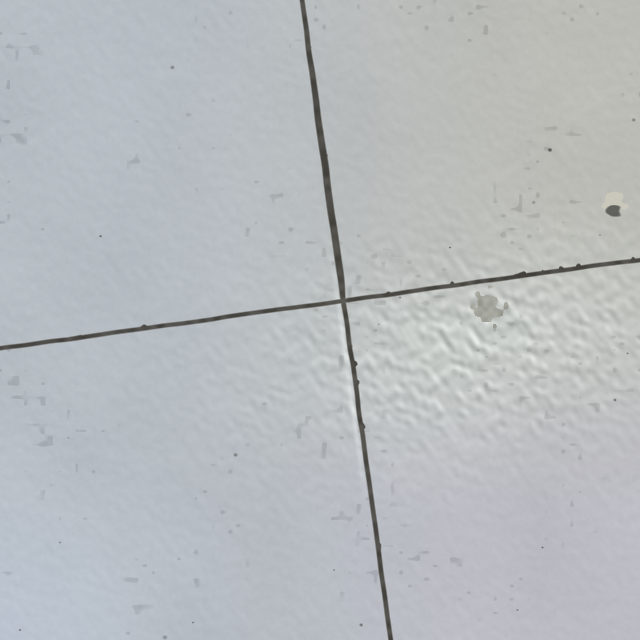
Write a three.js fragment shader that draws this texture.

```glsl
varying vec2 vUv;

const vec2 CROSSING = vec2(0.537, 0.530);
const float TILT = 0.138;
const float TILE_SIZE = 0.75;
const float JOINT_HALF_WIDTH = 0.0036;
const float JOINT_SWELL = 0.0018;
const float EDGE_SOFTNESS = 0.0016;
const vec2 GLARE_CENTRE = vec2(0.74, 0.455);
const vec2 GLARE_RADII = vec2(0.27, 0.13);
const float GRAIN_SCALE = 105.0;
const int SPECK_COUNT = 20;
const vec2 PALE_CHIP = vec2(0.961, 0.686);
const vec2 DULL_CHIP = vec2(0.764, 0.521);

const vec3 COOL_TILE = vec3(0.712, 0.738, 0.762);
const vec3 WARM_TILE = vec3(0.742, 0.745, 0.722);
const vec3 LILAC_TILE = vec3(0.735, 0.735, 0.768);
const vec3 SKY_SHEEN = vec3(0.76, 0.80, 0.86);
const vec3 GLARE = vec3(0.79, 0.81, 0.795);
const vec3 JOINT_DARK = vec3(0.27, 0.26, 0.24);
const vec3 DIRT = vec3(0.31, 0.31, 0.30);
const vec3 CHIP_DULL = vec3(0.60, 0.60, 0.56);
const vec3 CHIP_PALE = vec3(0.80, 0.79, 0.73);

float hash(vec2 p) {
  return fract(sin(dot(p, vec2(12.9898, 78.233))) * 43758.5453);
}

float noise(vec2 p) {
  vec2 i = floor(p), f = fract(p);
  f = f * f * (3.0 - 2.0 * f);
  return mix(mix(hash(i), hash(i + vec2(1.0, 0.0)), f.x),
             mix(hash(i + vec2(0.0, 1.0)), hash(i + 1.0), f.x), f.y);
}

float fbm(vec2 p) {
  float sum = 0.0, amp = 0.5;
  for (int i = 0; i < 4; i++) {
    sum += amp * noise(p);
    p = p * 2.03 + 17.0;
    amp *= 0.5;
  }
  return sum;
}

mat2 rotation(float a) {
  return mat2(cos(a), -sin(a), sin(a), cos(a));
}

// Soft blob with a ragged outline
float blob(vec2 p, float radius, float ragged) {
  float d = length(p) - radius * (1.0 + ragged * (noise(p * 110.0 + 40.0) - 0.5));
  return 1.0 - smoothstep(-EDGE_SOFTNESS, EDGE_SOFTNESS, d);
}

// Joint coverage: "across" is the distance over it, "along" the position on it
float joint(float across, float along, float halfWidth, float seed) {
  float wobble = (noise(vec2(along * 28.0, seed)) - 0.5) * 0.0016;
  float nick = smoothstep(0.86, 1.0, noise(vec2(along * 70.0, seed + 5.0))) * 0.0035;
  float d = abs(across + wobble) - halfWidth - nick * step(0.0, across);
  return 1.0 - smoothstep(-EDGE_SOFTNESS, EDGE_SOFTNESS, d);
}

void main() {
  vec2 uv = vUv;
  vec2 p = rotation(TILT) * (uv - CROSSING);
  vec2 cell = floor(p / TILE_SIZE);
  vec2 q = p - TILE_SIZE * floor(p / TILE_SIZE + 0.5);

  // Tile tint: cool left, warm upper right, lilac lower right
  vec3 rightTint = mix(LILAC_TILE, WARM_TILE, smoothstep(0.15, 0.6, uv.y));
  vec3 color = mix(COOL_TILE, rightTint, smoothstep(0.25, 0.95, uv.x + 0.1 * fbm(uv * 4.0)));
  color = mix(color, SKY_SHEEN, 0.6 * smoothstep(0.4, 0.0, length(uv)));
  color += 0.008 * (hash(cell) - 0.5) + 0.035 * (fbm(uv * 7.0) - 0.47);

  // Glare and orange-peel grain
  vec2 g = (rotation(TILT) * (uv - GLARE_CENTRE)) / GLARE_RADII;
  float glare = exp(-dot(g, g)) * (0.75 + 0.5 * fbm(uv * 14.0));
  vec2 grainUv = rotation(0.6) * uv * GRAIN_SCALE * vec2(1.0, 0.75);
  float relief = noise(grainUv) - noise(grainUv + vec2(0.55, 0.4));
  color = mix(color, GLARE, clamp(0.8 * glare, 0.0, 1.0));
  color += relief * (0.018 + 0.17 * glare);
  color += 0.012 * (noise(uv * 210.0) - 0.5);

  // Faint pits
  float pits = smoothstep(0.83, 0.95, noise(uv * vec2(75.0, 95.0) + 31.0));
  color -= 0.07 * pits * smoothstep(0.45, 0.65, noise(uv * 9.0 + 8.0));

  // Scattered dark specks
  for (int i = 0; i < SPECK_COUNT; i++) {
    float k = float(i);
    vec2 centre = vec2(hash(vec2(k, 1.7)), hash(vec2(k, 9.2)));
    float size = mix(0.0016, 0.0045, pow(hash(vec2(k, 4.4)), 2.0));
    float strength = mix(0.35, 0.9, hash(vec2(k, 6.1)));
    color = mix(color, DIRT, strength * blob((uv - centre) * vec2(1.0, 1.2), size, 1.0));
  }

  // Two chips in the glaze
  vec2 c = uv - PALE_CHIP;
  color = mix(color, CHIP_PALE, 0.85 * blob(c, 0.016, 1.5));
  color = mix(color, DIRT, 0.85 * blob((c + vec2(0.002, 0.016)) * vec2(0.75, 1.1), 0.009, 1.2));
  c = uv - DULL_CHIP;
  float chipShade = 0.12 * (noise(uv * 120.0) - 0.5);
  color = mix(color, CHIP_DULL + chipShade, 0.8 * blob(c * vec2(1.0, 0.85), 0.019, 1.8));

  // Joints with a lit rim inside the glare
  float swell = JOINT_SWELL * smoothstep(-0.02, 0.05, p.y) * smoothstep(0.5, 0.2, p.y);
  float upright = joint(q.x, p.y, JOINT_HALF_WIDTH + swell, 2.0);
  float level = joint(q.y, p.x, JOINT_HALF_WIDTH - 0.0003, 13.0);
  float rim = exp(-pow((q.x + 0.009) / 0.004, 2.0)) * smoothstep(0.22, 0.08, abs(p.y + 0.12));
  color += 0.07 * rim;
  vec3 jointColor = JOINT_DARK + 0.10 * (noise(p * 90.0) - 0.4);
  jointColor += 0.12 * exp(-dot(q, q) / 0.00004);
  color = mix(color, jointColor, 0.95 * max(upright, level));

  gl_FragColor = vec4(clamp(color, 0.0, 1.0), 1.0);
}
```
